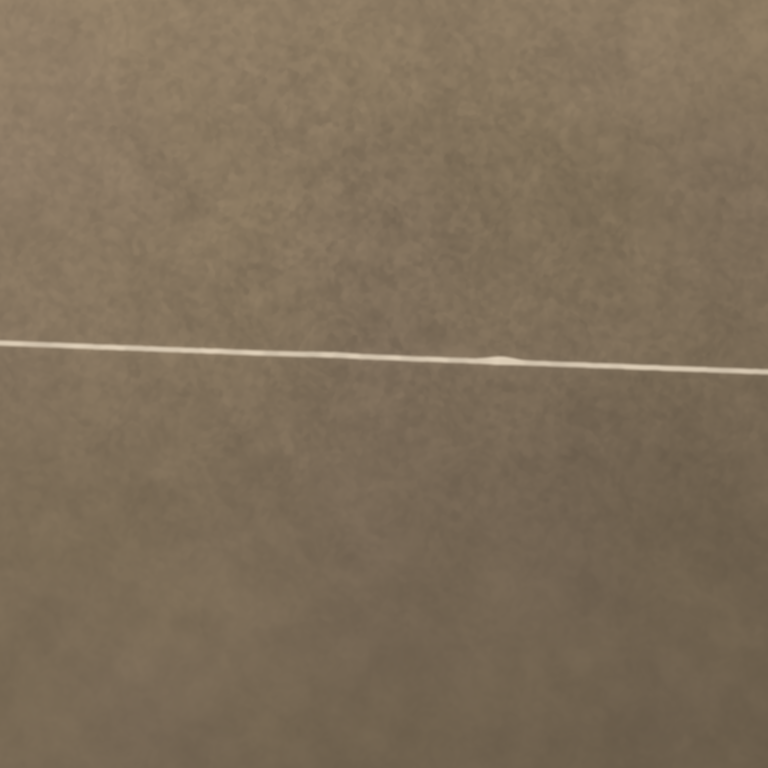
This texture is drawn by a WebGL 1 fragment shader. Its source:

```glsl
precision highp float;
// A thin pale thread crossing a softly lit, mottled taupe surface.
uniform vec2 u_resolution;

vec2 hash2(vec2 p) {
  vec3 q = fract(vec3(p.xyx) * vec3(0.1031, 0.1030, 0.0973));
  q += dot(q, q.yzx + 33.33);
  return fract((q.xx + q.yz) * q.zy);
}

// Smooth cellular noise: blends a random shade from each nearby cell point.
float cellShade(vec2 p) {
  vec2 cell = floor(p);
  float shade = 0.0, total = 0.0;
  for (int j = -1; j <= 1; j++) {
    for (int i = -1; i <= 1; i++) {
      vec2 id = cell + vec2(float(i), float(j));
      vec2 offset = id + hash2(id) - p;
      float weight = exp(-4.5 * dot(offset, offset));
      shade += weight * (hash2(id + 57.0).x - 0.5);
      total += weight;
    }
  }
  return shade / total;
}

// Broad, slow blotches from layered sines.
float blotches(vec2 p) {
  float sum = 0.0, amp = 0.5;
  for (int i = 0; i < 4; i++) {
    sum += amp * sin(p.x + 1.7 * sin(p.y * 0.8)) * cos(p.y + sin(p.x * 0.7));
    p = mat2(0.8, 0.6, -0.6, 0.8) * p * 1.9 + 2.3;
    amp *= 0.55;
  }
  return sum;
}

float bump(float x, float center, float width) {
  float d = (x - center) / width;
  return exp(-d * d);
}

void main() {
  vec2 uv = gl_FragCoord.xy / u_resolution;

  // Light falls off from the upper left to the lower right.
  float tone = 0.493 + 0.1 * (uv.y - 0.5) - 0.056 * (uv.x - 0.5);
  tone += 0.009 * (smoothstep(-0.06, 0.06, uv.y - 0.55 + 0.04 * uv.x) - 0.4);
  tone += 0.009 * blotches(uv * 7.0 + 1.0);

  // Shaded hollows at the upper middle and lower right; lift at the upper right.
  vec2 hollow = (uv - vec2(0.58, 0.77)) * vec2(3.5, 6.0);
  vec2 dusk = (uv - vec2(0.72, 0.42)) * vec2(3.0, 6.0);
  vec2 lift = (uv - vec2(0.82, 0.96)) * vec2(4.0, 6.0);
  tone -= 0.012 * exp(-dot(hollow, hollow)) + 0.01 * exp(-dot(dusk, dusk));
  tone += 0.014 * exp(-dot(lift, lift));

  // Slanted grain, crisper in the upper middle and soft near the bottom.
  vec2 warp = 0.0025 * sin(uv.yx * 37.0 + 3.0 * sin(uv * 23.0));
  vec2 slant = mat2(0.82, 0.57, -0.57, 0.82) * (uv + warp);
  vec2 focus = uv - vec2(0.48, 0.72);
  float crisp = mix(0.4, 1.0, smoothstep(0.1, 0.6, uv.y));
  crisp *= 0.7 + 0.5 * exp(-5.0 * dot(focus, focus));
  float grain = 0.036 * cellShade(slant * vec2(70.0, 100.0));
  grain += 0.032 * cellShade(slant * vec2(150.0, 135.0) + 19.0);
  tone += crisp * grain;
  tone += 0.026 * cellShade(uv * 27.0 + 7.0) + 0.02 * cellShade(uv * 11.0 + 31.0);

  // Taupe tint with faint olive patches.
  float olive = 0.016 * blotches(uv.yx * 5.0 + 4.0);
  vec3 color = tone * vec3(1.0, 0.873 + 0.2 * olive, 0.707 - olive);

  // Thread with small swellings on its upper side.
  float knot = bump(uv.x, 0.652, 0.02);
  float fray = bump(uv.x, 0.43, 0.035);
  float center = 0.5532 - 0.0376 * uv.x + 0.0016 * knot + 0.001 * fray;
  center += 0.0006 * cellShade(vec2(uv.x * 90.0, 3.0));
  float halfWidth = 0.0034 + 0.0022 * knot + 0.0003 * fray;
  float dist = abs(uv.y - center);
  float soft = max(0.0028, 1.0 / u_resolution.y);
  float thread = 1.0 - smoothstep(halfWidth - soft, halfWidth + soft, dist);
  float sheen = 0.97 + 0.1 * cellShade(vec2(uv.x * 60.0, 8.0)) + 0.05 * knot;
  color += 0.025 * exp(-dist * 150.0);
  color = mix(color, vec3(0.89, 0.83, 0.74) * sheen, 0.93 * thread);

  gl_FragColor = vec4(color, 1.0);
}
```
